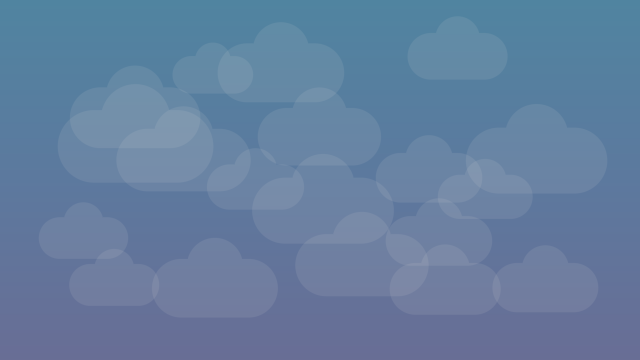
Write a WebGL 2 fragment shader that draws this background.

```glsl
#version 300 es
precision highp float;

uniform vec2 u_resolution;
out vec4 fragColor;

vec3 hash3(float n) {
    return fract(sin(n * vec3(12.9898, 78.233, 37.719) + 4.1) * 43758.547);
}

// Pill-shaped base with one round puff on top, for a cloud of width 1
float cloudDistance(vec2 p) {
    float base = length(vec2(max(abs(p.x) - 0.267, 0.0), p.y)) - 0.233;
    float puff = length(p - vec2(0.0, 0.177)) - 0.223;
    return min(base, puff);
}

// Vertical dusk gradient, teal blue above and muted violet below
vec3 skyColor(float height) {
    vec3 violet = vec3(0.41, 0.43, 0.585);
    vec3 blue = vec3(0.362, 0.474, 0.62);
    vec3 teal = vec3(0.314, 0.518, 0.628);
    return height < 0.5 ? mix(violet, blue, height * 2.0)
                        : mix(blue, teal, height * 2.0 - 1.0);
}

void main() {
    vec2 p = gl_FragCoord.xy / u_resolution.y;
    float aspect = u_resolution.x / u_resolution.y;
    float pixel = 1.0 / u_resolution.y;
    vec3 color = skyColor(p.y);

    // Translucent clouds on a jittered grid, kept inside the canvas
    const vec2 grid = vec2(5.0, 4.0);
    for (int i = 0; i < 19; i++) {
        vec3 random = hash3(float(i) + 1.0);
        float width = mix(0.215, 0.445, random.z);
        vec2 cell = vec2(i % 5, i / 5);
        vec2 spot = (cell + mix(vec2(0.05), vec2(0.95), random.xy)) / grid;
        vec2 lowest = vec2(0.03 + 0.5 * width, 0.06 + 0.233 * width);
        vec2 highest = vec2(aspect - 0.03 - 0.5 * width, 0.975 - 0.4 * width);
        vec2 center = mix(lowest, highest, spot);

        float edge = cloudDistance((p - center) / width) * width;
        float cover = 1.0 - smoothstep(-0.7 * pixel, 0.7 * pixel, edge);
        color = mix(color, vec3(0.86, 0.85, 0.84), 0.11 * cover);
    }

    fragColor = vec4(color, 1.0);
}
```
